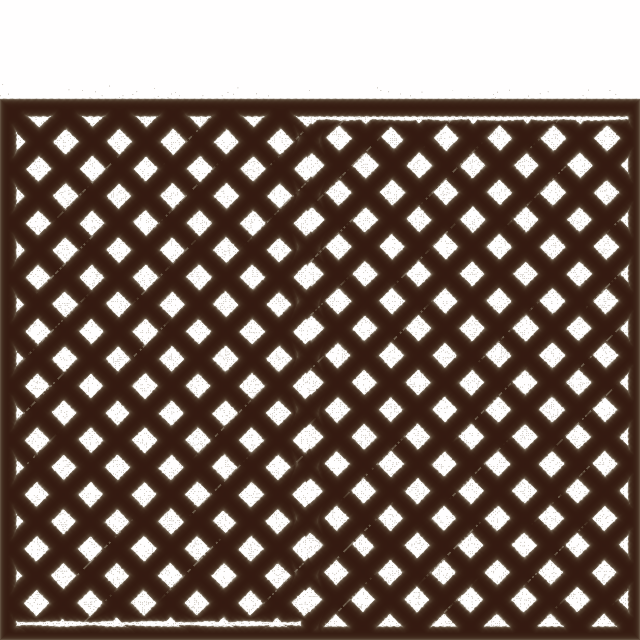
This pattern is drawn by a Shadertoy shader. Its source:

```glsl
// A dark wooden lattice panel on white: two diagonal grids of diamond holes meet
// at a slightly misaligned seam inside a frame. Box distances give the shapes,
// a soft falloff gives the rim glow, and cellular noise gives the pale grain.

const vec3 WOOD = vec3(0.205, 0.10, 0.065);
const vec3 PAPER = vec3(1.0, 0.995, 0.995);
const vec2 PITCH = vec2(0.0837, 0.0848);        // hole spacing across and down
const vec2 LEFT_ORIGIN = vec2(0.1029, 0.7786);  // one hole centre in each grid
const vec2 RIGHT_ORIGIN = vec2(0.5299, 0.7839);
const float LEAN = 0.0058;                      // sideways drift with height
const float DIAGONAL = 0.0596;                  // distance between parallel slats
const float HOLE_HALF = 0.0138;
const float LEFT_LIMIT = 0.496;                 // the grids overlap at the seam
const float RIGHT_LIMIT = 0.469;
const float PANEL_TOP = 0.846;
const vec2 INNER_MIN = vec2(0.026, 0.0215);
const vec2 INNER_MAX = vec2(0.981, 0.8175);
const float GAP_HALF = 0.0027;
const float ROUGHNESS = 0.0006;
const float GRAIN_CELLS = 330.0;

float hash(vec2 p) {
    vec3 q = fract(p.xyx * 0.1031);
    q += dot(q, q.yzx + 33.33);
    return fract((q.x + q.y) * q.z);
}

float boxDistance(vec2 p, vec2 halfSize) {
    vec2 q = abs(p) - halfSize;
    return length(max(q, 0.0)) + min(max(q.x, q.y), 0.0);
}

// Layered sines that roughen cut edges
float wobble(vec2 p) {
    return 0.6 * sin(p.x * 510.0 + 2.0 * sin(p.y * 370.0))
         + 0.4 * sin(p.y * 790.0 + 2.0 * sin(p.x * 610.0));
}

// Diagonal coordinates whose integer points are hole centres
vec2 latticeCoords(vec2 p, vec2 origin) {
    vec2 q = p - origin;
    q.x -= LEAN * q.y;
    q /= PITCH;
    return vec2(q.x + q.y, q.x - q.y);
}

float holeDistance(vec2 uv, float seed) {
    vec2 id = floor(uv + 0.5);
    vec2 jitter = vec2(hash(id + seed), hash(id.yx + seed + 17.0)) - 0.5;
    vec2 local = (uv - id) * DIAGONAL - jitter * 0.0008;
    vec2 halfSize = vec2(HOLE_HALF) + jitter.yx * 0.0012;
    halfSize.x -= 0.003 * step(0.97, hash(id + seed + 41.0));
    return boxDistance(local, halfSize - 0.0015) - 0.0015;
}

// Broken pale joint along one edge of some rising slats
float hairline(vec2 uv, float side, float pixel) {
    float lane = floor(uv.y + 0.5);
    float offset = abs(uv.y - lane - side * 0.25) * DIAGONAL;
    float present = step(0.4, hash(vec2(lane, side + 7.0)));
    float broken = smoothstep(0.35, 0.8, hash(vec2(floor(uv.x * 18.0), lane + 60.0)));
    float stretch = smoothstep(-0.4, 0.6, sin(uv.x * 1.3 + lane * 2.1));
    return present * broken * stretch * (1.0 - smoothstep(0.0003, 0.0007 + pixel, offset));
}

// Pale grey specks: one random dot per cell
float grain(vec2 p, float density) {
    vec2 cell = floor(p * GRAIN_CELLS);
    vec2 centre = 0.3 + 0.4 * vec2(hash(cell), hash(cell + 53.0));
    float dotMask = 1.0 - smoothstep(0.15, 0.5, length(fract(p * GRAIN_CELLS) - centre));
    return dotMask * step(1.0 - density, hash(cell + 101.0));
}

void mainImage(out vec4 fragColor, in vec2 fragCoord) {
    vec2 p = fragCoord / iResolution.xy;
    float pixel = 1.0 / iResolution.y;
    float rough = ROUGHNESS * wobble(p);

    // Holes of both grids, joined where they overlap
    vec2 leftUv = latticeCoords(p, LEFT_ORIGIN);
    vec2 rightUv = latticeCoords(p, RIGHT_ORIGIN);
    float drift = LEAN * (p.y - LEFT_ORIGIN.y);
    float leftHoles = max(holeDistance(leftUv, 3.0), p.x - LEFT_LIMIT - drift);
    float rightHoles = max(holeDistance(rightUv, 29.0), RIGHT_LIMIT + drift - p.x);
    float open = min(leftHoles, rightHoles);

    // Uneven slits between lattice and frame
    float slit = GAP_HALF + 0.0009 * sin(p.x * 83.0 + sin(p.x * 37.0));
    open = min(open, boxDistance(p - vec2(0.728, 0.8155), vec2(0.253, slit)));
    open = min(open, boxDistance(p - vec2(0.248, 0.0255), vec2(0.222, slit)));

    // Frame and the outside of the panel
    float inner = boxDistance(p - 0.5 * (INNER_MIN + INNER_MAX), 0.5 * (INNER_MAX - INNER_MIN));
    open = max(open, inner) + rough;
    float above = PANEL_TOP - p.y + 0.5 * rough;
    float border = min(min(p.x, 1.0 - p.x), p.y) + 0.0012;
    float d = min(open, min(above, border));

    // Soft glow on the wood, then clean white openings
    float rim = max(d, 0.0);
    float light = 0.30 * exp(-rim / 0.004) + 0.38 * exp(-rim / 0.001);
    float blur = max(0.0007, 0.7 * pixel);
    light = mix(light, 1.0, 1.0 - smoothstep(-blur, blur, d));
    float joint = p.x < 0.483 + drift ? hairline(leftUv, 1.0, pixel) : hairline(rightUv, -1.0, pixel);
    light += 0.28 * joint * step(inner, 0.0) * (1.0 - light);

    // Grain in the holes and a few stray specks over the top rail
    float density = above < 0.0 ? 0.03 * smoothstep(0.025, 0.0, -above) : 0.32;
    light -= 0.2 * grain(p, density) * smoothstep(0.0, -0.002, d);

    vec3 tone = pow(vec3(clamp(light, 0.0, 1.0)), vec3(1.05, 1.0, 1.12));
    fragColor = vec4(mix(WOOD, PAPER, tone), 1.0);
}
```
